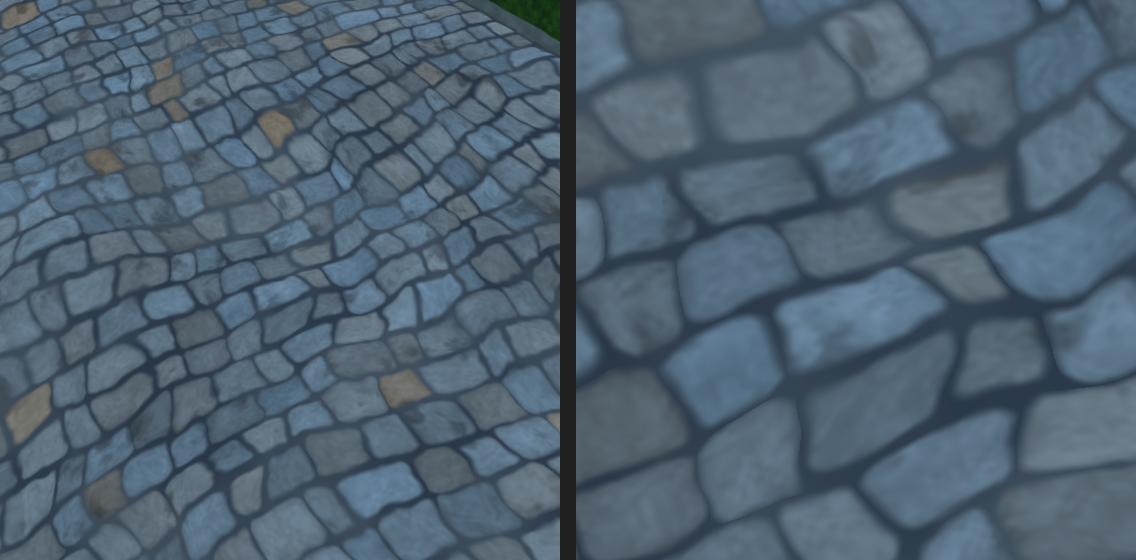
Left: the whole. Right: its middle third, enlarged.
Reproduce this texture procedurally as a three.js fragment shader.

```glsl
varying vec2 vUv;

float hash(vec2 p) {
  vec3 a = fract(vec3(p.xyx) * 0.1031);
  a += dot(a, a.yzx + 33.33);
  return fract((a.x + a.y) * a.z);
}

float noise(vec2 p) {
  vec2 i = floor(p), f = fract(p);
  f = f * f * (3.0 - 2.0 * f);
  return mix(mix(hash(i), hash(i + vec2(1.0, 0.0)), f.x),
             mix(hash(i + vec2(0.0, 1.0)), hash(i + 1.0), f.x), f.y);
}

float fbm(vec2 p) {
  float sum = 0.0, gain = 0.5;
  for (int i = 0; i < 4; i++) {
    sum += gain * noise(p);
    p = mat2(1.6, 1.2, -1.2, 1.6) * p + 7.3;
    gain *= 0.5;
  }
  return sum / 0.9375;
}

// Slanted, shifted joint between two stones of a row
float jointAt(float index, float row, float height) {
  float shift = hash(vec2(index, row) + 11.0) - 0.5;
  float slant = hash(vec2(index, row) + 47.0) - 0.5;
  return index + 0.48 * shift + 0.4 * slant * (height - 0.5);
}

vec3 paving(vec2 uv) {
  // Ground seen in perspective, turned and bent into curving rows
  float depth = 2.1 - uv.y;
  vec2 ground = vec2(25.0 * (uv.x - 0.5), 46.0) / depth;
  vec2 q = mat2(0.88, -0.48, 0.48, 0.88) * ground + 60.0;
  q += 2.6 * (vec2(noise(ground * 0.13 + 3.0), noise(ground * 0.13 + 21.0)) - 0.5);
  q += 0.5 * (vec2(noise(q * 0.75), noise(q * 0.75 + 31.0)) - 0.5);
  q += 0.13 * (vec2(noise(q * 2.6 + 5.0), noise(q * 2.6 + 17.0)) - 0.5);

  // Find the stone within its row
  float row = floor(q.y), height = fract(q.y);
  float x = q.x * 0.92 + 7.0 * hash(vec2(row, 3.0));
  float index = floor(x);
  if (x < jointAt(index, row, height)) index -= 1.0;
  else if (x > jointAt(index + 1.0, row, height)) index += 1.0;
  float left = jointAt(index, row, height);
  float right = jointAt(index + 1.0, row, height);
  vec2 id = vec2(index, row);

  // Rounded distance inward from the stone edge
  vec2 inset = vec2(min(x - left, right - x), min(height, 1.0 - height));
  inset.y -= 0.05 * hash(id + 71.0);
  float edge = 0.2 - length(max(0.2 - inset, 0.0));
  edge += 0.05 * (noise(q * 5.0) - 0.5);
  float gap = mix(0.01, 0.085, hash(id + 5.0));
  float soft = 0.075 / depth + 0.02;
  float stoneMask = smoothstep(gap - soft, gap + soft, edge);

  // Stone tints from grey to blue, with rare ochre ones
  vec3 stone = mix(vec3(0.375, 0.425, 0.46), vec3(0.345, 0.45, 0.54), hash(id + 19.0));
  float warm = smoothstep(0.965, 0.995, hash(id + 83.0));
  stone = mix(stone, vec3(0.44, 0.41, 0.36), 0.85 * warm);
  stone *= 0.91 + 0.2 * hash(id + 29.0);
  stone *= 0.87 + 0.26 * fbm(q * 2.2 + 13.0);
  stone *= 0.95 + 0.1 * noise(q * 11.0);
  stone *= 0.92 + 0.08 * smoothstep(0.03, 0.2, edge);

  // Dark stains, and joints filled to different depths
  float stain = smoothstep(0.62, 0.85, fbm(q * 1.3 + 41.0));
  stone *= 1.0 - 0.28 * stain;
  float filling = smoothstep(0.3, 0.7, fbm(q * 0.45 + 9.0));
  vec3 deep = vec3(0.155, 0.21, 0.275);
  vec3 filled = vec3(0.26, 0.32, 0.375);
  vec3 joint = mix(deep, filled, 0.75 * filling + 0.2 * (1.0 - uv.x));
  vec3 color = mix(joint, stone, stoneMask);
  return color * (0.93 + 0.14 * noise(ground * 0.3 + 50.0));
}

void main() {
  vec3 color = paving(vUv);

  // Kerb and grass in the upper right corner
  float side = (vUv.x - 0.82) * 0.58 + vUv.y - 1.0;
  side += 0.003 * (noise(vUv * 60.0) - 0.5);
  vec3 kerb = vec3(0.25, 0.31, 0.34) * (0.85 + 0.3 * fbm(vUv * 70.0));
  kerb *= 0.75 + 0.25 * smoothstep(0.0, 0.008, side);
  vec3 grass = mix(vec3(0.04, 0.12, 0.05), vec3(0.13, 0.29, 0.12),
                   fbm(vUv * vec2(110.0, 80.0)));
  color = mix(color, kerb, smoothstep(-0.002, 0.002, side));
  color = mix(color, grass, smoothstep(0.028, 0.033, side));

  gl_FragColor = vec4(color, 1.0);
}
```
